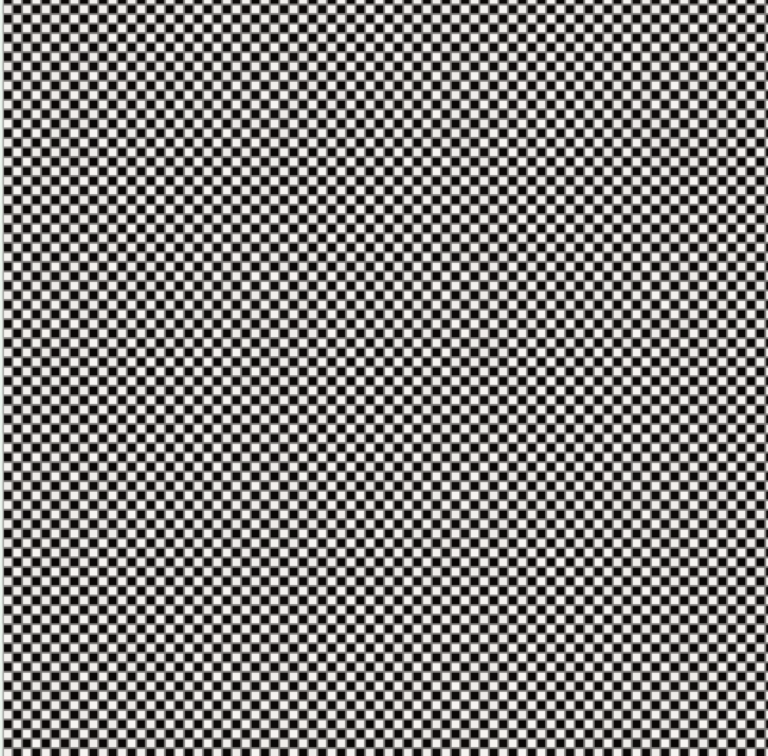
Write a WebGL 2 fragment shader that draws this pattern.

```glsl
#version 300 es
precision highp float;
// Fine black and off-white checkerboard, about 80 by 79 soft-edged squares.
// Two signed square waves are multiplied, so edges and corners blend to grey;
// a hash varies each square slightly and a pale strip runs down the left side.

uniform vec2 u_resolution;
out vec4 outColor;

// Sine-free hash from a cell index to 0..1
float hash(vec2 p) {
    vec3 q = fract(vec3(p.xyx) * 0.1031);
    q += dot(q, q.yzx + 33.33);
    return fract((q.x + q.y) * q.z);
}

// Square wave: +1 in even cells, -1 in odd cells, zero on the soft edges
vec2 softSquare(vec2 p, vec2 softness) {
    vec2 edgeDistance = 0.5 - abs(fract(p) - 0.5);
    vec2 parity = 1.0 - 2.0 * mod(floor(p), 2.0);
    return parity * smoothstep(vec2(0.0), softness, edgeDistance);
}

void main() {
    vec2 uv = gl_FragCoord.xy / u_resolution;

    // Cell coordinates, with rows counted from the top
    vec2 cells = vec2(80.6, 79.3);
    vec2 grid = vec2(uv.x, 1.0 - uv.y) * cells + vec2(-0.31, 0.53);
    vec2 pixel = cells / u_resolution;

    // Checker value: 0 is black, 1 is white
    vec2 wave = softSquare(grid, max(vec2(0.20), 0.5 * pixel));
    float white = 0.5 - 0.5 * wave.x * wave.y;

    // Slight unevenness of the squares
    float wear = hash(floor(grid) + 7.0) - 0.5;
    vec3 ink = vec3(0.042, 0.032, 0.027) + 0.02 * wear;
    vec3 paper = vec3(0.953, 0.943, 0.932) + 0.04 * wear;
    vec3 color = mix(ink, paper, white);

    // Pale, faintly green strip at the left
    float strip = 1.0 - smoothstep(-0.5, 0.5, grid.x / max(0.4, pixel.x));
    color = mix(color, vec3(0.92, 0.96, 0.93), strip);

    outColor = vec4(clamp(color, 0.0, 1.0), 1.0);
}
```
